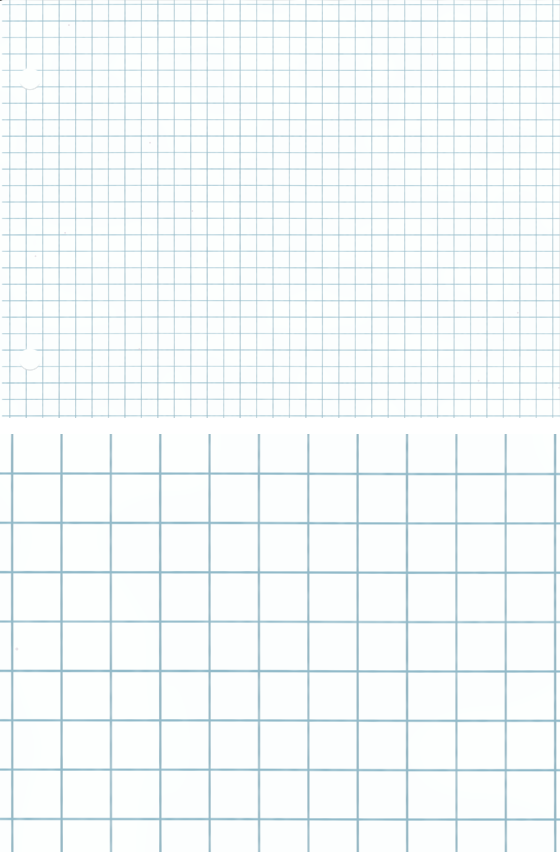
Top, the full canvas; bottom, a detail of the centre.
Give the GLSL for this pattern, as a Shadertoy shader.

```glsl
const vec3 PAPER = vec3(0.992, 1.0, 0.998);
const vec3 INK_ACROSS = vec3(0.57, 0.73, 0.79);
const vec3 INK_DOWN = vec3(0.59, 0.72, 0.77);
const vec3 SHADOW = vec3(0.80, 0.82, 0.83);
const float PITCH = 0.03936;
const vec2 GRID_ORIGIN = vec2(0.0234, 0.0052);
const float LINE_WIDTH = 0.0017;
const float LEFT_MARGIN = 0.005;
const float HOLE_RADIUS = 0.0258;

float hash(vec2 p) {
    vec3 q = fract(vec3(p.xyx) * 0.1031);
    q += dot(q, q.yzx + 33.33);
    return fract((q.x + q.y) * q.z);
}

float noise(vec2 p) {
    vec2 cell = floor(p);
    vec2 f = fract(p);
    f = f * f * (3.0 - 2.0 * f);
    float low = mix(hash(cell), hash(cell + vec2(1.0, 0.0)), f.x);
    float high = mix(hash(cell + vec2(0.0, 1.0)), hash(cell + 1.0), f.x);
    return mix(low, high, f.y);
}

// Fraction of a filter footprint covered by a stripe
float stripe(float dist, float width, float footprint) {
    float right = min(dist + 0.5 * footprint, 0.5 * width);
    float left = max(dist - 0.5 * footprint, -0.5 * width);
    return max(right - left, 0.0) / footprint;
}

// Repeated printed lines, with uneven ink per line and along each line
float ruledLines(float across, float along, float seed, float footprint) {
    float wobble = (noise(vec2(along * 5.0, seed)) - 0.5) * 0.0006;
    float steps = (across + wobble) / PITCH;
    float index = floor(steps + 0.5);
    float dist = (steps - index) * PITCH;
    float lineInk = mix(0.86, 1.1, hash(vec2(index + 50.0, seed)));
    float grain = mix(0.88, 1.1, noise(vec2(along * 160.0, index * 7.0 + seed)));
    return stripe(dist, LINE_WIDTH, footprint) * lineInk * grain;
}

// Sparse dust, at most one dot per cell
float dust(vec2 p, float cellSize, float pixel) {
    vec2 cell = floor(p / cellSize);
    vec2 offset = vec2(hash(cell + 3.1), hash(cell + 8.7)) * 0.8 + 0.1;
    float dist = length(p - (cell + offset) * cellSize);
    float present = step(0.88, hash(cell + 21.0));
    return present * (1.0 - smoothstep(0.0007, 0.0007 + 1.2 * pixel, dist));
}

void mainImage(out vec4 fragColor, in vec2 fragCoord) {
    float pixel = 1.0 / iResolution.y;
    vec2 p = fragCoord * pixel;
    vec2 grid = p - GRID_ORIGIN;
    float footprint = max(1.45 * pixel, 0.0012);

    // Printed grid, fading broadly over the sheet
    float down = ruledLines(grid.x, p.y, 11.0, footprint);
    float across = ruledLines(grid.y, p.x, 37.0, footprint);
    across *= smoothstep(-pixel, pixel, p.x - LEFT_MARGIN);
    float sheetX = fragCoord.x / iResolution.x;
    float fade = mix(0.88, 1.12, noise(p * 3.5 + 5.0));
    down *= fade * mix(1.16, 0.86, sheetX);
    across *= fade * mix(1.06, 0.96, sheetX);

    vec3 color = PAPER - 0.004 * noise(p * 12.0);
    color = mix(color, INK_DOWN, clamp(down, 0.0, 1.0));
    color = mix(color, INK_ACROSS, clamp(across, 0.0, 1.0));
    color = mix(color, vec3(0.84, 0.80, 0.84), 0.5 * dust(p, 0.14, pixel));

    // Punched holes with a faint shaded lower rim
    for (int i = 0; i < 2; i++) {
        vec2 center = vec2(0.0716, mix(0.1405, 0.8115, float(i)));
        vec2 q = p - center;
        float edge = length(q) - HOLE_RADIUS;
        color = mix(color, PAPER, 1.0 - smoothstep(-pixel, pixel, edge));
        float lower = smoothstep(0.3, 0.9, -q.y / HOLE_RADIUS);
        float rim = stripe(edge, 0.0017, 1.4 * pixel);
        color = mix(color, SHADOW, rim * lower);
    }

    // Sheet edges and worn corner
    float top = 1.0 - p.y;
    float edgeWear = stripe(top, 0.003, footprint) * noise(vec2(p.x * 25.0, 4.0));
    float rightGap = iResolution.x * pixel - p.x;
    edgeWear += stripe(rightGap, 0.003, footprint) * noise(vec2(p.y * 9.0, 8.0));
    color = mix(color, SHADOW, clamp(0.7 * edgeWear, 0.0, 1.0));
    float corner = length(vec2(p.x, top) * vec2(0.6, 1.3));
    color = mix(color, vec3(0.3), 1.0 - smoothstep(0.001, 0.001 + 1.5 * pixel, corner));

    fragColor = vec4(color, 1.0);
}
```
